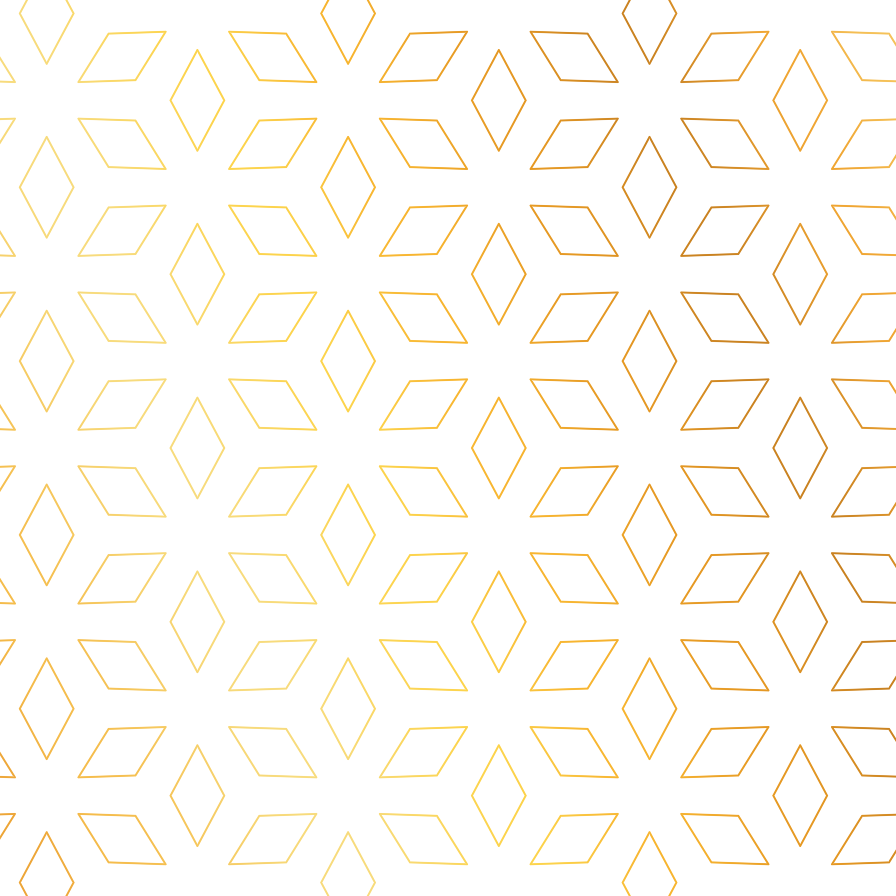
This pattern is drawn by a three.js fragment shader. Its source:

```glsl
varying vec2 vUv;

// Distance to the outline of a rhombus centred on the origin
float rhombusOutline(vec2 p, vec2 halfSize) {
  vec2 fromSide = abs(p) - vec2(halfSize.x, 0.0);
  vec2 side = vec2(-halfSize.x, halfSize.y);
  float along = clamp(dot(fromSide, side) / dot(side, side), 0.0, 1.0);
  return length(fromSide - side * along);
}

vec2 rotate(vec2 p, float angle) {
  float c = cos(angle), s = sin(angle);
  return vec2(c * p.x + s * p.y, c * p.y - s * p.x);
}

// Three rhombus directions, each on a centred rectangular lattice
float starLattice(vec2 p) {
  vec2 cell = vec2(0.3364, 0.194);
  float nearest = 1.0;
  for (int k = 0; k < 3; k++) {
    vec2 offset = k == 0 ? vec2(0.0) : vec2(0.25, k == 1 ? 0.25 : -0.25);
    for (int j = 0; j < 2; j++) {
      vec2 shifted = p / cell - offset - 0.5 * float(j);
      vec2 local = (fract(shifted + 0.5) - 0.5) * cell;
      local = rotate(local, radians(60.0) * float(k));
      nearest = min(nearest, rhombusOutline(local, vec2(0.03, 0.0562)));
    }
  }
  return nearest;
}

// Slanted sheen running through orange, pale gold, amber and bronze
vec3 goldFoil(vec2 uv) {
  float t = uv.x - 0.41 * (1.0 - uv.y);
  vec3 gold = vec3(0.93, 0.65, 0.22);
  gold = mix(gold, vec3(0.96, 0.74, 0.30), smoothstep(-0.36, -0.26, t));
  gold = mix(gold, vec3(0.97, 0.86, 0.49), smoothstep(-0.26, -0.02, t));
  gold = mix(gold, vec3(0.99, 0.83, 0.30), smoothstep(0.0, 0.2, t));
  gold = mix(gold, vec3(0.97, 0.71, 0.19), smoothstep(0.2, 0.35, t));
  gold = mix(gold, vec3(0.90, 0.60, 0.14), smoothstep(0.35, 0.52, t));
  gold = mix(gold, vec3(0.79, 0.51, 0.13), smoothstep(0.52, 0.68, t));
  gold = mix(gold, vec3(0.94, 0.65, 0.20), smoothstep(0.68, 0.85, t));
  return mix(gold, vec3(0.96, 0.76, 0.35), smoothstep(0.85, 0.97, t));
}

void main() {
  float outline = starLattice(vUv - vec2(0.2203, 0.5));

  // Thin stroke with a soft edge about one sample wide
  float soft = 0.6 * fwidth(vUv.x);
  float stroke = 1.0 - smoothstep(0.0011 - soft, 0.0011 + soft, outline);

  gl_FragColor = vec4(mix(vec3(1.0), goldFoil(vUv), stroke), 1.0);
}
```
